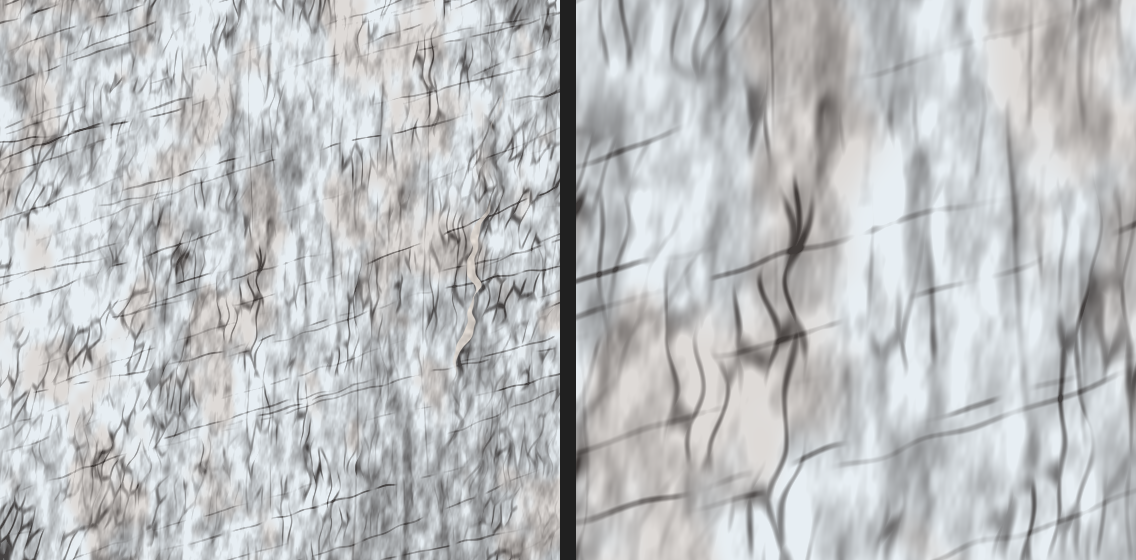
Left: the whole. Right: its middle third, enlarged.
Give the GLSL for this texture, as a Shadertoy shader.

```glsl
#define BASE_TONE 0.815
#define GRAIN_DEPTH 0.50
#define MOTTLE_DEPTH 0.30
#define FISSURE_DEPTH 0.34
#define STREAK_DEPTH 0.22
#define SCRATCH_DEPTH 0.30
#define DARK_STONE vec3(0.27, 0.26, 0.26)
#define PALE_STONE vec3(0.87, 0.895, 0.912)
#define STAIN_TINT vec3(0.96, 0.915, 0.885)
#define VEIN_COLOR vec3(0.89, 0.86, 0.83)

float hash(vec2 p) {
    p = fract(p * vec2(123.34, 456.21));
    p += dot(p, p + 45.32);
    return fract(p.x * p.y);
}

float noise(vec2 p) {
    vec2 i = floor(p), f = fract(p);
    f = f * f * (3.0 - 2.0 * f);
    return mix(mix(hash(i), hash(i + vec2(1, 0)), f.x),
               mix(hash(i + vec2(0, 1)), hash(i + vec2(1, 1)), f.x), f.y);
}

float fbm(vec2 p) {
    float sum = 0.0, weight = 0.55;
    for (int i = 0; i < 3; i++) {
        sum += weight * noise(p);
        p = p * 2.03 + 17.3;
        weight *= 0.52;
    }
    return sum;
}

// Difference of the two nearest cell distances: zero on cell borders
float cellGap(vec2 p) {
    vec2 id = floor(p), f = fract(p);
    float first = 8.0, second = 8.0;
    for (int y = -1; y <= 1; y++)
    for (int x = -1; x <= 1; x++) {
        vec2 o = vec2(x, y);
        float d = length(o + vec2(hash(id + o), hash(id + o + 71.7)) - f);
        second = min(second, max(first, d));
        first = min(first, d);
    }
    return second - first;
}

// Broken cracks along the borders of tall leaning cells
float fissures(vec2 p, float lean, vec2 scale) {
    vec2 q = vec2(p.x - lean * p.y, p.y);
    q.x += 0.012 * (noise(p * vec2(22.0, 30.0)) - 0.5);
    float line = smoothstep(0.30, 0.02, cellGap(q * scale));
    float broken = smoothstep(0.46, 0.72, noise(q * scale * vec2(0.7, 1.3) + 9.0));
    float patches = smoothstep(0.32, 0.62, fbm(p * vec2(8.0, 6.0) + lean * 40.0));
    return line * broken * (0.3 + 0.9 * patches);
}

// Long, nearly straight vertical lines
float streaks(vec2 p) {
    float x = p.x + 0.005 * sin(p.y * 9.0 + p.x * 14.0) + 0.003 * noise(p * vec2(30.0, 24.0));
    float ridge = 1.0 - abs(2.0 * noise(vec2(x * 48.0, p.y * 1.6)) - 1.0);
    float band = smoothstep(0.50, 0.85, noise(vec2(x * 26.0 + 5.0, p.y * 2.2)));
    float broken = smoothstep(0.2, 0.65, noise(vec2(x * 90.0, p.y * 16.0)));
    float zone = smoothstep(0.12, 0.42, p.x) * (1.0 - 0.7 * smoothstep(0.78, 0.92, p.x));
    return zone * (smoothstep(0.78, 1.0, ridge) * broken * 0.75 + band * 0.5);
}

// Thin scratches rising to the right, in jittered rows
float scratches(vec2 p) {
    float sum = 0.0;
    for (int i = 0; i < 3; i++) {
        float k = float(i), rows = 9.0 + 3.0 * k;
        float bend = 0.012 * sin(p.x * 6.0 + k * 2.0) + 0.006 * noise(p * 35.0);
        float v = (p.y - (0.23 + 0.06 * k) * p.x + bend) * rows;
        float row = floor(v);
        float seed = hash(vec2(row, k + 3.0));
        float d = abs(fract(v) - 0.25 - 0.5 * seed) / rows;
        float span = smoothstep(0.40, 0.72, noise(vec2(p.x * 4.0 + seed * 50.0, row)));
        float broken = smoothstep(0.15, 0.6, noise(vec2(p.x * 42.0, row + k * 20.0)));
        sum += smoothstep(0.0028, 0.0004, d) * span * broken * (0.5 + 0.7 * seed);
    }
    return sum;
}

void mainImage(out vec4 fragColor, in vec2 fragCoord) {
    vec2 p = fragCoord / iResolution.xy;
    float sides = clamp(smoothstep(0.50, 0.15, p.x) + smoothstep(0.75, 0.92, p.x), 0.0, 1.0);

    // Broad light and fibrous grain
    float tone = BASE_TONE + 0.11 * (0.45 - p.x) * smoothstep(1.1, 0.5, p.y);
    tone += 0.24 * (fbm(p * vec2(4.0, 3.0) + 2.0) - 0.48);
    tone += MOTTLE_DEPTH * (fbm(p * vec2(24.0, 11.0)) - 0.48);
    float lean = mix(0.03, 0.28, sides);
    vec2 g = vec2(p.x - 0.1 * p.y, p.y);
    tone += GRAIN_DEPTH * (fbm(g * vec2(85.0, 32.0)) - 0.48);

    // Cracks, lines and scratches
    float leaning = fissures(p, 0.30, vec2(56.0, 19.0)) * sides;
    float upright = fissures(p, 0.04, vec2(68.0, 13.0)) * (1.0 - 0.6 * sides);
    tone -= FISSURE_DEPTH * (leaning + upright);
    tone -= STREAK_DEPTH * streaks(p);
    tone -= SCRATCH_DEPTH * scratches(p);

    // Dark seam with a crumbly pale filling
    float seamX = 0.80 + 0.16 * (p.y - 0.22) + 0.010 * sin(p.y * 31.0)
                + 0.016 * (noise(vec2(p.y * 45.0, 4.0)) - 0.5);
    float d = abs(p.x - seamX);
    float extent = smoothstep(0.16, 0.24, p.y) * smoothstep(0.88, 0.70, p.y);
    tone -= 0.20 * extent * smoothstep(0.007, 0.001, abs(p.x - seamX - 0.006));
    float filled = smoothstep(0.30, 0.38, p.y) * smoothstep(0.66, 0.60, p.y)
                 + 0.6 * smoothstep(0.75, 0.79, p.y) * smoothstep(0.86, 0.82, p.y);
    float width = 0.011 * noise(vec2(p.y * 38.0, 8.0)) * filled;
    float vein = smoothstep(width + 0.001, width - 0.002, d) * filled;

    // Colour
    float t = clamp((tone - DARK_STONE.r) / (PALE_STONE.r - DARK_STONE.r), 0.0, 1.06);
    vec3 color = mix(DARK_STONE, PALE_STONE, t);
    float stain = smoothstep(0.48, 0.72, fbm(p * vec2(13.0, 9.0) + 31.0));
    color *= mix(vec3(1.0), STAIN_TINT, stain);
    color = mix(color, VEIN_COLOR * (0.9 + 0.15 * noise(p * 130.0)), vein * 0.9);
    fragColor = vec4(color, 1.0);
}
```
